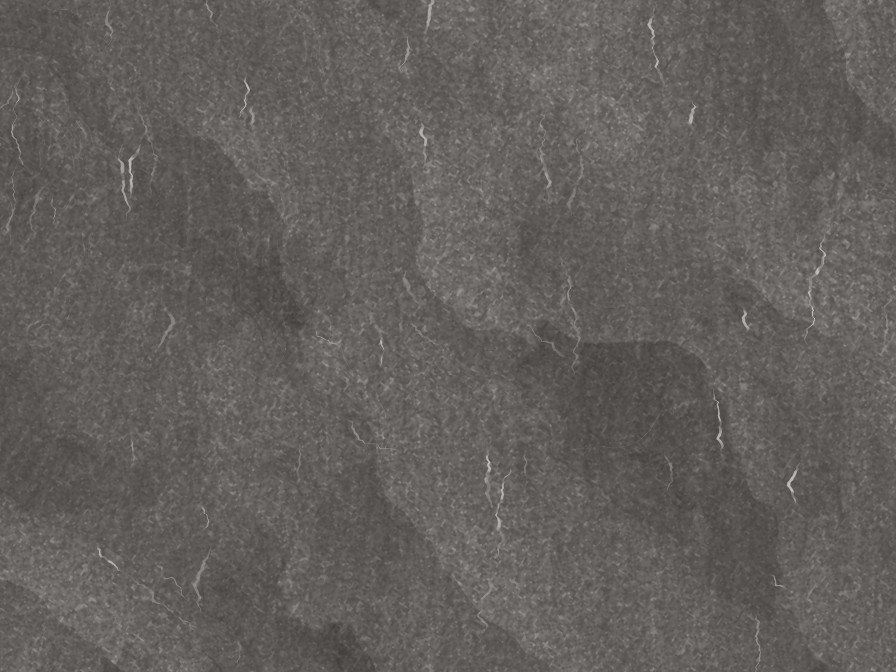
Write a Shadertoy shader that draws this texture.

```glsl
float hash(vec2 p) {
    vec3 h = fract(vec3(p.xyx) * 0.1031);
    h += dot(h, h.yzx + 33.33);
    return fract((h.x + h.y) * h.z);
}

float noise(vec2 p) {
    vec2 i = floor(p), f = fract(p);
    f = f * f * (3.0 - 2.0 * f);
    return mix(mix(hash(i), hash(i + vec2(1, 0)), f.x),
               mix(hash(i + vec2(0, 1)), hash(i + vec2(1, 1)), f.x), f.y);
}

float fbm(vec2 p) {
    float sum = 0.0, amp = 0.5;
    for (int i = 0; i < 5; i++) {
        sum += amp * noise(p);
        p = mat2(1.6, 1.2, -1.2, 1.6) * p + 7.3;
        amp *= 0.5;
    }
    return sum;
}

// Short, crooked mineral threads, mostly upright
float threads(vec2 p, float aspect, float pixel) {
    float light = 0.0;
    for (float k = 1.0; k < 49.0; k++) {
        vec2 centre = vec2(hash(vec2(k, 1.7)) * aspect, hash(vec2(k, 5.3)));
        float size = mix(0.02, 0.1, pow(hash(vec2(k, 9.1)), 1.6));
        float lean = mix(-0.2, 0.2, hash(vec2(k, 12.4)));
        if (hash(vec2(k, 15.8)) > 0.75) lean = -0.8;
        vec2 d = p - centre;
        d = mat2(cos(lean), sin(lean), -sin(lean), cos(lean)) * d;
        d.x += 0.024 * (noise(vec2(d.y * 22.0, k * 3.0)) - 0.5)
             + 0.009 * (noise(vec2(d.y * 80.0, k * 5.0)) - 0.5)
             + 0.003 * (noise(vec2(d.y * 240.0, k * 9.0)) - 0.5);
        float taper = 1.0 - smoothstep(0.4, 1.0, abs(d.y) / size);
        float width = 0.0036 * taper * noise(vec2(d.y * 45.0, k * 7.0));
        float core = 1.0 - smoothstep(width * 0.4, width + 0.7 * pixel, abs(d.x));
        float strength = mix(0.3, 1.0, pow(hash(vec2(k, 21.6)), 1.7));
        light = max(light, strength * taper * core);
    }
    return light * mix(0.35, 1.0, smoothstep(0.2, 0.55, noise(p * 95.0)));
}

void mainImage(out vec4 fragColor, in vec2 fragCoord) {
    float pixel = 1.0 / iResolution.y;
    vec2 p = fragCoord * pixel;
    float aspect = iResolution.x * pixel;

    // Diagonal flow, falling to the right
    vec2 warp = vec2(fbm(p * 2.6 + 3.0), fbm(p * 2.6 + 17.0)) - 0.48;
    vec2 q = p + 0.33 * warp;
    vec2 flow = vec2(dot(q, vec2(0.77, 0.64)), dot(q, vec2(0.64, -0.77)));
    float cloud = fbm(flow * vec2(6.5, 1.9) + 4.0);
    float fold = fbm(flow * vec2(10.0, 4.0) + 3.0 * warp + 31.0);
    float patches = fbm(p * vec2(5.0, 3.2) + 2.0 * warp + 50.0);

    // Broad tone, lighter at the upper right
    float upperRight = smoothstep(0.9, 1.9, p.x + p.y);
    float tone = 0.376 + 0.026 * upperRight + 0.1 * (cloud - 0.48);
    tone -= 0.03 * smoothstep(0.52, 0.55, patches);

    // Layers with one crisp edge
    float layer = fract(flow.x * 3.6 + 1.1 * cloud);
    tone += 0.06 * (smoothstep(0.0, 0.02, layer) * (1.0 - layer) - 0.48)
          * smoothstep(0.25, 0.6, noise(p * 3.0 + 8.0));

    // Dark seams and pale wisps
    float seam = exp(-abs(cloud - 0.46) * 110.0) + 0.7 * exp(-abs(patches - 0.47) * 130.0);
    tone -= 0.035 * seam * smoothstep(0.3, 0.65, noise(q * 4.0));
    float wisp = exp(-abs(fold - 0.5) * 130.0) + 0.8 * exp(-abs(fold - 0.41) * 150.0);
    float worn = smoothstep(0.4, 0.75, noise(q * 5.0 + 20.0)) * (0.4 + noise(p * 70.0));
    tone += 0.065 * wisp * worn;

    // Fine streaks: upright, leaning at the lower left
    float shear = mix(0.5, 0.03, smoothstep(0.3, 1.0, p.x + 0.5 * p.y));
    float across = p.x - shear * p.y + 0.06 * warp.x;
    float streak = noise(vec2(across * 75.0, p.y * 7.0)) + noise(vec2(across * 160.0, p.y * 16.0));
    tone += 0.024 * (streak - 1.0);

    // Sandy grain on a turned grid, stronger where the stone is pale
    vec2 sand = mat2(0.83, 0.56, -0.56, 0.83) * p;
    float grain = 0.095 * (noise(sand * 270.0) - 0.5) + 0.035 * (noise(sand * 130.0 + 40.0) - 0.5);
    grain += 0.085 * smoothstep(0.66, 0.95, noise(sand * 215.0 + 90.0));
    tone += grain * mix(0.65, 1.2, smoothstep(0.33, 0.42, tone));

    tone = mix(tone, 0.78, 0.95 * clamp(threads(p, aspect, pixel), 0.0, 1.0));
    fragColor = vec4(tone + vec3(0.004, -0.009, -0.017), 1.0);
}
```
